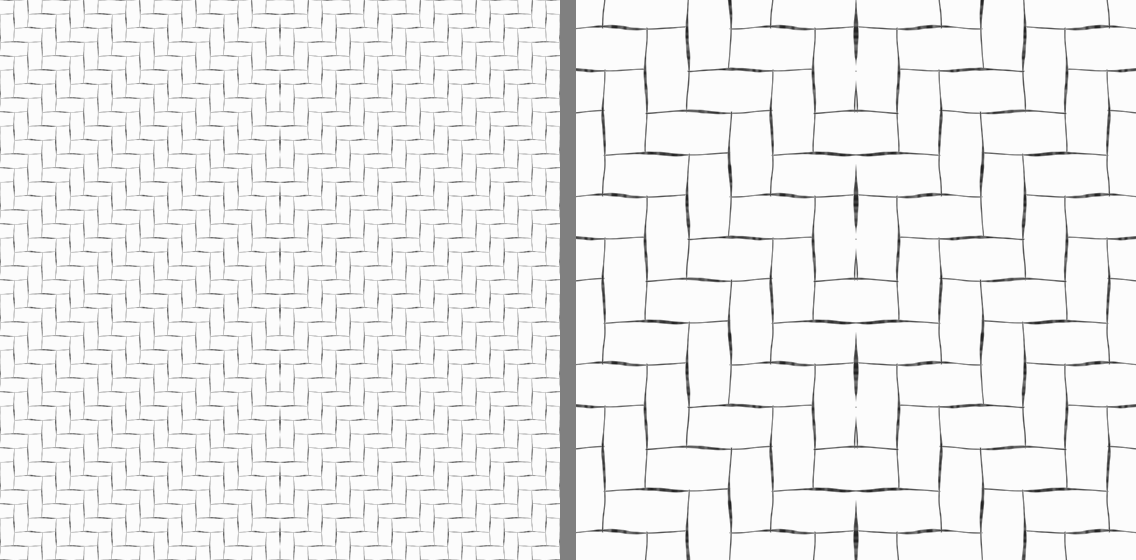
Left: the whole. Right: its middle third, enlarged.
Give the GLSL for this pattern, as a Shadertoy shader.

```glsl
// Hand-inked herringbone of 2:1 bricks on white, mirrored about the vertical centre line.
// On a 40-cell grid every joint runs for three cells, then skips one; each run is
// a slightly bowed pen stroke, thin at both ends and broad and streaky in the middle.

float hash(vec2 p) {
    vec3 q = fract(p.xyx * 0.1031);
    q += dot(q, q.yzx + 33.33);
    return fract((q.x + q.y) * q.z);
}

// Smooth noise along a stroke, different for each seed.
float strokeNoise(float t, float seed) {
    float i = floor(t);
    return mix(hash(vec2(i, seed)), hash(vec2(i + 1.0, seed)), smoothstep(0.0, 1.0, t - i));
}

// Ink of the joint nearest to "across"; "shift" sets where its runs begin.
float joint(float across, float along, float shift, float seed, float px) {
    float line = floor(across + 0.5);
    float s = mod(along + line + shift, 4.0);
    seed += mod(line, 4.0);

    // Gentle bow, and a broad middle third
    float bow = 0.028 * cos(3.14159 * s) + 0.02 * (strokeNoise(s * 3.0, seed) - 0.5);
    float broad = smoothstep(0.6, 1.1, s) * (1.0 - smoothstep(1.6, 2.1, s));
    broad *= 0.55 + 0.45 * strokeNoise(s * 6.0, seed + 20.0);
    float halfWidth = 0.0115 + 0.028 * broad + 0.005 * (strokeNoise(s * 5.0, seed + 30.0) - 0.5);

    // Share of a slightly soft pixel covered by the stroke
    float soft = 1.4 * px;
    float d = across - line - bow;
    float cover = min(d + 0.5 * soft, halfWidth) - max(d - 0.5 * soft, -halfWidth);
    cover = clamp(cover / soft, 0.0, 1.0);

    // Three cells of line, one cell of gap
    float past = abs(mod(s + 0.5, 4.0) - 2.0) - 1.51;
    float run = 1.0 - smoothstep(-0.5 * px, 0.5 * px, past);

    // Pen streaks show mostly where the stroke is broad
    float grain = 1.0 - (0.15 + 0.3 * broad) * strokeNoise(s * 14.0, seed + 40.0);
    return cover * run * grain;
}

void mainImage(out vec4 fragColor, in vec2 fragCoord) {
    // Cell units, y downward, left half folded over the centre
    float px = 40.0 / iResolution.y;
    vec2 p = vec2(20.0 - abs(fragCoord.x - 0.5 * iResolution.x) * px,
                  (iResolution.y - fragCoord.y) * px);

    float bedJoints = joint(p.y, p.x, 1.0, 3.0, px);
    float headJoints = joint(p.x, p.y, -1.0, 11.0, px);

    vec3 paper = vec3(0.99);
    vec3 ink = vec3(0.12);
    fragColor = vec4(mix(paper, ink, max(bedJoints, headJoints)), 1.0);
}
```
